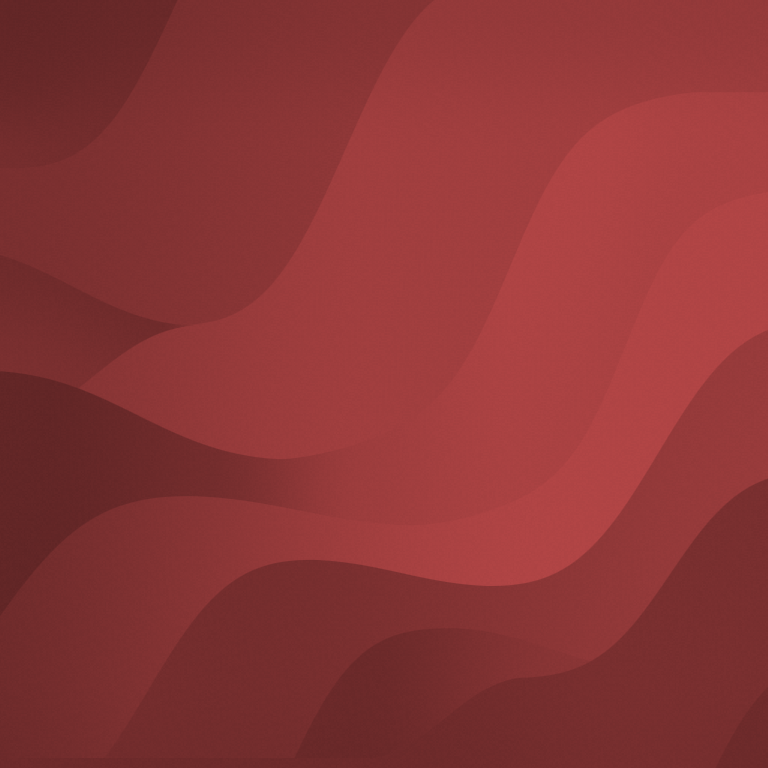
Reproduce this background procedurally as a Shadertoy shader.

```glsl
// Layered red waves sweeping diagonally across a softly lit, grainy backdrop.

#define TINT vec3(1.0, 0.388, 0.389)
#define TOP_DIM 0.08
#define BOTTOM_DIM 0.02
#define FOOT_SHADE 0.022
#define GRAIN_AMOUNT 0.019
#define GRAIN_CELLS 512.0

float hash(vec2 p) {
    return fract(sin(dot(p, vec2(127.1, 311.7))) * 43758.5453);
}

// S-shaped step from 0 at a to 1 at b; a larger k steepens the middle.
float ease(float x, float a, float b, float k) {
    float t = clamp((x - a) / (b - a), 0.0, 1.0);
    float rising = pow(t, k);
    return rising / (rising + pow(1.0 - t, k));
}

// Antialiased coverage of the area below a wave.
float below(float y, float wave) {
    float d = y - wave;
    return clamp(0.5 - d / max(fwidth(d), 1e-5), 0.0, 1.0);
}

// Horizontal shading of one layer.
float shade(float x, float left, float right, float toneLeft, float toneRight) {
    return mix(toneLeft, toneRight, smoothstep(left, right, x));
}

// 1 at a wave, fading to 0 at the given height above it.
float foot(float y, float wave, float reach) {
    return 1.0 - smoothstep(0.0, reach, y - wave);
}

void mainImage(out vec4 fragColor, in vec2 fragCoord) {
    vec2 uv = fragCoord / iResolution.xy;
    float x = uv.x, y = uv.y;

    // Wave heights, from the top layer down
    float cornerWave = 0.781 + 0.424 * ease(x, 0.013, 0.443, 2.2);
    float upperWave = 0.677 - 0.100 * ease(x, -0.052, 0.241, 1.5)
                            + 0.456 * ease(x, 0.228, 0.671, 2.2);
    float foldWave = 0.445 + 0.133 * ease(x, -0.026, 0.273, 1.8);
    float middleWave = 0.517 - 0.115 * ease(x, -0.013, 0.371, 1.65)
                             + 0.195 * ease(x, 0.365, 0.911, 1.45)
                             + 0.283 * ease(x, 0.445, 0.885, 2.9);
    float brightWave = 0.005 + 0.349 * ease(x, -0.273, 0.247, 2.1)
                             - 0.038 * ease(x, 0.247, 0.536, 1.5)
                             + 0.195 * ease(x, 0.536, 1.042, 1.6)
                             + 0.243 * ease(x, 0.655, 0.975, 2.5);
    float lowerWave = -0.068 + 0.339 * ease(x, -0.020, 0.406, 2.1)
                             - 0.034 * ease(x, 0.406, 0.638, 1.5)
                             + 0.346 * ease(x, 0.638, 1.076, 2.1);
    float moundWave = -0.227 + 0.409 * ease(x, 0.142, 0.592, 2.4)
                             - 0.059 * ease(x, 0.592, 0.859, 1.5);
    float frontWave = 0.013 + 0.104 * ease(x, 0.482, 0.677, 1.5)
                            + 0.271 * ease(x, 0.651, 1.094, 2.4);
    float lastWave = -0.152 + 0.286 * ease(x, 0.768, 1.086, 2.2);

    // Upper layers, with a dark fold tucked under the second one
    float corner = shade(x, 0.0, 0.25, 0.42, 0.45)
                 + 0.04 * foot(y, cornerWave, 0.12) * (1.0 - smoothstep(0.0, 0.2, x));
    float upper = shade(x, -0.05, 0.55, 0.475, 0.565);
    float tone = mix(corner, upper, below(y, cornerWave));
    float fold = 0.435 + 0.045 * foot(y, middleWave, 0.15);
    float band = shade(x, 0.02, 0.50, 0.52, 0.63);
    float unfolded = max(below(y, foldWave), smoothstep(0.21, 0.27, x));
    tone = mix(tone, mix(fold, band, unfolded), below(y, upperWave));

    // Bright central layers
    float middle = shade(x, 0.05, 0.33, 0.385, 0.46)
                 + shade(x, 0.27, 0.48, 0.0, 0.15)
                 + shade(x, 0.42, 0.68, 0.0, 0.075)
                 - FOOT_SHADE * foot(y, brightWave, 0.35) * smoothstep(0.4, 0.65, x);
    tone = mix(tone, middle, below(y, middleWave));
    tone = mix(tone, shade(x, -0.13, 0.74, 0.42, 0.69), below(y, brightWave));

    // Dark foreground layers
    tone = mix(tone, shade(x, 0.26, 1.02, 0.455, 0.595), below(y, lowerWave));
    tone = mix(tone, shade(x, 0.46, 0.75, 0.42, 0.535), below(y, moundWave));
    tone = mix(tone, shade(x, 0.52, 0.83, 0.435, 0.475), below(y, frontWave));
    tone = mix(tone, 0.435, below(y, lastWave));

    // Edge dimming and fine grain
    tone *= 1.0 - TOP_DIM * smoothstep(0.80, 1.0, y);
    tone *= 1.0 - BOTTOM_DIM * (1.0 - smoothstep(0.0, 0.12, y));
    tone += GRAIN_AMOUNT * (hash(floor(uv * GRAIN_CELLS)) - 0.5);

    fragColor = vec4(tone * TINT, 1.0);
}
```
